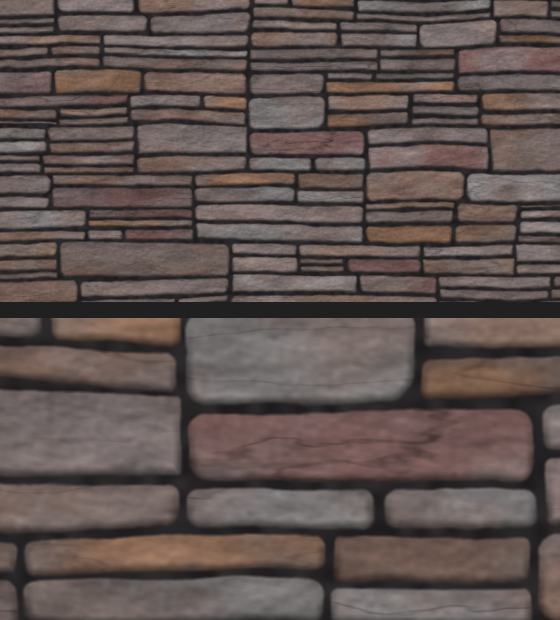
Top: the whole. Bottom: its middle third, enlarged.
Write a Shadertoy shader that draws this texture.

```glsl
// A dry-stacked ledgestone wall: long grey, tan and rose stones with dark joints.

#define THIN_STONE 0.050   // smallest height limit before a cell is split
#define THICK_STONE 0.170  // largest height limit
#define SHORT_STONE 0.34   // smallest width limit
#define LONG_STONE 0.76    // largest width limit
#define JOINT 0.0035       // half width of the joints
#define WOBBLE 0.022       // bending of the courses
#define ROUGH_EDGE 0.011   // raggedness of the stone outlines
#define RELIEF 1.15        // strength of the surface lighting
#define MOTTLE 0.34        // strength of the surface stains

float hash(vec2 p) {
    vec3 q = fract(vec3(p.xyx) * 0.1031);
    q += dot(q, q.yzx + 33.33);
    return fract((q.x + q.y) * q.z);
}

float noise(vec2 p) {
    vec2 i = floor(p), f = fract(p);
    f = f * f * (3.0 - 2.0 * f);
    return mix(mix(hash(i), hash(i + vec2(1, 0)), f.x),
               mix(hash(i + vec2(0, 1)), hash(i + vec2(1, 1)), f.x), f.y);
}

float fbm(vec2 p) {
    float sum = 0.0, amp = 0.5;
    for (int i = 0; i < 5; i++) {
        sum += amp * noise(p);
        p = mat2(1.6, 1.2, -1.2, 1.6) * p + 17.3;
        amp *= 0.5;
    }
    return sum;
}

// One random value per stone and trait
float trait(float seed, float k) { return hash(vec2(seed * 913.7, k * 7.31 + 2.0)); }

// Splits the wall again and again until the cell around p is stone sized
void findCell(vec2 p, out vec2 lo, out vec2 hi, out float seed) {
    lo = vec2(-0.16, -0.05);
    hi = vec2(2.06, 1.06);
    seed = 0.37;
    for (int i = 0; i < 14; i++) {
        vec2 size = hi - lo;
        float r = trait(seed, 1.0);
        bool tall = size.y > mix(THIN_STONE, THICK_STONE, r * r);
        bool wide = size.x > mix(SHORT_STONE, LONG_STONE, trait(seed, 2.0));
        if (!tall && !wide) break;
        bool cutX = wide && (!tall || size.x > 5.5 * size.y);
        vec2 cut = lo + size * mix(0.34, 0.66, trait(seed, 3.0));
        bool upper = cutX ? p.x > cut.x : p.y > cut.y;
        if (cutX) { if (upper) lo.x = cut.x; else hi.x = cut.x; }
        else      { if (upper) lo.y = cut.y; else hi.y = cut.y; }
        seed = trait(seed, upper ? 4.0 : 5.0);
    }
}

float boxDistance(vec2 q, vec2 halfSize, float radius) {
    vec2 d = abs(q) - halfSize + radius;
    return length(max(d, 0.0)) + min(max(d.x, d.y), 0.0) - radius;
}

vec3 stoneColor(float seed, float stain) {
    vec3 warmGrey = vec3(0.465, 0.425, 0.420);
    vec3 paleGrey = vec3(0.505, 0.485, 0.485);
    vec3 tan_ = vec3(0.485, 0.395, 0.355);
    vec3 rose = vec3(0.440, 0.335, 0.325);
    vec3 ochre = vec3(0.490, 0.375, 0.305);
    float pick = trait(seed, 6.0);
    vec3 base = pick < 0.28 ? warmGrey : pick < 0.54 ? paleGrey
              : pick < 0.83 ? tan_ : pick < 0.90 ? rose : ochre;
    vec3 tint = pick < 0.54 ? mix(warmGrey, tan_, 0.5) : warmGrey;
    return mix(base, tint, 0.75 * stain) * mix(0.88, 1.08, trait(seed, 7.0));
}

void mainImage(out vec4 fragColor, in vec2 fragCoord) {
    vec2 p = fragCoord / iResolution.y;
    float pixel = 1.0 / iResolution.y;

    // Bent courses
    vec2 bent = p + WOBBLE * (vec2(noise(p * 5.0 + 3.0), noise(p * vec2(3.5, 5.0) + 40.0)) - 0.5);
    vec2 lo, hi;
    float seed;
    findCell(bent, lo, hi, seed);

    // Ragged, slightly tilted outline kept inside its cell
    vec2 q = bent - 0.5 * (lo + hi), halfSize = 0.5 * (hi - lo);
    float cell = boxDistance(q, halfSize, 0.0);
    vec2 grain = p + 40.0 * vec2(seed, trait(seed, 8.0));
    vec2 ragged = q + ROUGH_EDGE * (vec2(fbm(grain * 19.0), fbm(grain * 17.0 + 9.0)) - 0.48);
    ragged.y += q.x * 0.022 * (trait(seed, 9.0) - 0.5);
    float radius = min(halfSize.y * 0.55, mix(0.006, 0.03, trait(seed, 10.0)));
    float gap = JOINT * mix(0.6, 1.5, trait(seed, 11.0));
    float d = max(boxDistance(ragged, halfSize - gap, radius), cell + 0.0015);

    // Surface: stains, relief lit from above, and bedding cracks
    float stain = smoothstep(0.35, 0.65, fbm(grain * vec2(6.0, 10.0) + 5.0));
    vec2 reliefScale = vec2(10.0, 21.0);
    float slope = fbm((grain + vec2(-0.003, 0.006)) * reliefScale) - fbm(grain * reliefScale);
    float bedding = abs(fbm(grain * vec2(3.5, 16.0) + 70.0) - 0.48);
    float crack = (1.0 - smoothstep(0.0, 0.03, bedding)) * trait(seed, 12.0);
    float light = 1.0 - RELIEF * slope - 0.16 * crack;
    light += MOTTLE * (fbm(grain * vec2(12.0, 16.0) + 31.0) - 0.48);
    light += 0.10 * (noise(grain * 130.0) - 0.5);

    // Rounded rim: bright top edge, shaded foot
    float rim = 1.0 - smoothstep(0.0, 0.013, -d);
    float facing = clamp(ragged.y / halfSize.y, -1.0, 1.0);
    light *= 1.0 - rim * mix(0.50, 0.06, smoothstep(-0.8, 0.9, facing));
    vec3 stone = stoneColor(seed, stain) * light;

    // Dark joints
    vec3 joint = vec3(0.145, 0.135, 0.142) * (0.75 + 0.5 * noise(p * 60.0));
    float cover = 1.0 - smoothstep(-0.0025 - pixel, 0.001 + 0.5 * pixel, d);
    fragColor = vec4(mix(joint, stone, cover), 1.0);
}
```
